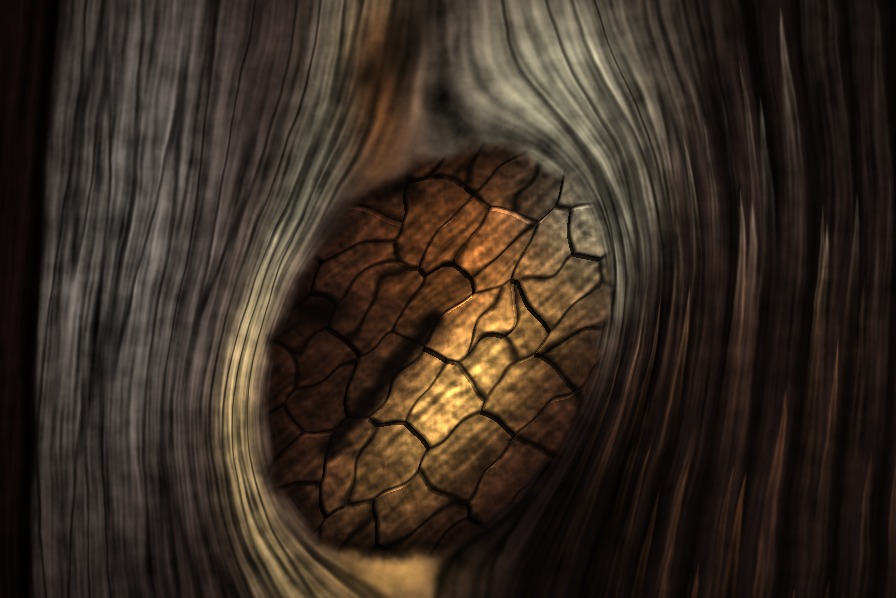
This texture is drawn by a Shadertoy shader. Its source:

```glsl
// Weathered timber: grain flowing around a crumbling, golden tilted knot.
const vec2 KNOT_CENTER = vec2(0.732, 0.414), KNOT_RADII = vec2(0.25, 0.36);
const float KNOT_TILT = 0.52, FIBRE_TILT = 0.8, FLAME_COUNT = 12.0;
const vec2 CHUNK_SCALE = vec2(15, 9), LIGHT_STEP = vec2(0.004, 0.007);
const vec3 SOOT = vec3(0.045, 0.03, 0.03), UMBER = vec3(0.16, 0.11, 0.10);
const vec3 ASH = vec3(0.35, 0.33, 0.31), LICHEN = vec3(0.52, 0.50, 0.41);
const vec3 STRAW = vec3(0.66, 0.56, 0.38), RUST = vec3(0.52, 0.30, 0.14);
const vec3 GOLD = vec3(0.88, 0.66, 0.35), CHAR = vec3(0.19, 0.105, 0.07);

vec2 hash2(vec2 p) {
  return fract(sin(vec2(dot(p, vec2(127.1, 311.7)), dot(p, vec2(269.5, 183.3)))) * 43758.5);
}

float corner(vec2 i, vec2 f, vec2 o) { return dot(hash2(i + o) * 2.0 - 1.0, f - o); }

float noise(vec2 p) {
  vec2 i = floor(p), f = p - i, u = f * f * (3.0 - 2.0 * f);
  return mix(mix(corner(i, f, vec2(0)), corner(i, f, vec2(1, 0)), u.x),
             mix(corner(i, f, vec2(0, 1)), corner(i, f, vec2(1)), u.x), u.y);
}

float fbm(vec2 p) {
  float sum = 0.0, amp = 0.6;
  for (int i = 0; i < 4; i++, amp *= 0.5, p = p * 2.03 + 7.1) sum += amp * noise(p);
  return sum;
}

// x runs across the tilted axis, y along it
vec2 tilted(vec2 p, float a) {
  return vec2(p.x * cos(a) - p.y * sin(a), p.x * sin(a) + p.y * cos(a));
}

float bell(float x) { return exp(-x * x); }

float glow(vec2 p, vec2 center, vec2 radii, float angle) {
  return bell(length(tilted(p - center, angle) / radii));
}

// Broken blocks: height, crack distance, random tint
vec3 chunks(vec2 p) {
  vec2 warp = vec2(noise(p * 14.0), noise(p * 14.0 + 40.0)) * 0.035;
  vec2 q = tilted(p + warp, FIBRE_TILT) * CHUNK_SCALE, near = vec2(0), id = near;
  float first = 9.0, second = 9.0;
  for (int i = 0; i < 9; i++) {
    vec2 c = floor(q) + vec2(i % 3 - 1, i / 3 - 1), r = q - c - hash2(c);
    float d = length(r);
    second = min(second, max(first, d));
    if (d < first) { first = d; near = r; id = c; }
  }
  float tint = hash2(id + 3.7).x;
  float height = 0.35 * tint - dot(near, vec2(0.1, 0.16)) + 0.35 * fbm(p * 32.0);
  return vec3(height + 0.12 * noise(q * vec2(6.0, 0.9)), second - first, tint);
}

// Pointed slivers, bright at the tip and fading downward
float flames(vec2 g) {
  float sum = 0.0;
  for (float k = 0.0; k < 3.0; k++) {
    float x = g.x * FLAME_COUNT * (1.0 + 0.45 * k) + 0.37 * k;
    vec2 rnd = hash2(vec2(floor(x), k + 5.0));
    float drop = 1.0 - fract(g.y * (1.1 + 0.6 * rnd.y) + rnd.x);
    float side = abs(fract(x) - 0.5), wide = 0.46 * sqrt(drop);
    float rim = smoothstep(wide - 0.28, wide - 0.06, side);
    float body = 1.0 - smoothstep(wide - 0.12, wide, side);
    sum += body * (0.25 + 0.75 * rim) * exp(-3.5 * drop) * rnd.y;
  }
  return sum;
}

vec3 wood(vec2 p, float s) {
  // Broad colour zones
  vec3 col = mix(UMBER, ASH, 0.95 * glow(p, vec2(0.2, 0.62), vec2(0.2, 0.62), 0.1));
  col = mix(col, LICHEN, glow(p, vec2(0.93, 0.84), vec2(0.2, 0.24), 0.0));
  col = mix(col, LICHEN * 0.9, 0.85 * glow(p, vec2(1.03, 0.6), vec2(0.08, 0.17), 0.0));
  float band = bell((s + 0.1) / 0.06) * (1.0 - smoothstep(0.68, 0.8, p.x));
  col = mix(col, mix(STRAW, LICHEN, smoothstep(0.3, 0.7, p.y)), 0.85 * band);
  col = mix(col, RUST * 0.7, 0.8 * glow(p, vec2(0.63, 0.86), vec2(0.06, 0.2), 0.0));
  col = mix(col, GOLD * 0.8, 0.7 * glow(p, vec2(0.65, 0.04), vec2(0.12, 0.07), 0.0));
  // Fine grain and long splits
  float grain = 0.6 * noise(vec2(s * 130.0, p.y * 9.0)) + 0.7 * noise(vec2(s * 55.0, p.y * 3.5))
    + 0.5 * noise(vec2(s * 18.0, p.y * 1.4)) + 0.5 * fbm(p * 28.0);
  float split = smoothstep(0.0, 0.09, abs(noise(vec2(s * 24.0, p.y * 1.6 + 9.0))));
  float relief = max(0.15, 1.0 + 1.25 * grain);
  col *= relief * mix(0.5, 1.08, split);
  // Dark grooved side with lit slivers
  float border = 1.17 - 0.35 * (1.0 - p.y) * (1.0 - p.y);
  float side = smoothstep(-0.05, 0.06, p.x - border + 0.08 * noise(vec2(s * 30.0, p.y * 3.0)));
  float groove = smoothstep(0.0, 0.35, 0.5 - abs(fract(s * FLAME_COUNT) - 0.5));
  vec3 lit = mix(RUST, LICHEN, smoothstep(0.25, 0.75, p.y)) * flames(vec2(s, p.y));
  col = mix(col, (UMBER * (0.26 + 0.49 * groove) + 0.85 * lit) * relief, side);
  col *= 1.0 - 0.65 * glow(p, vec2(0.99, 0.12), vec2(0.16, 0.25), 0.3);
  // Recessed strip at the far left
  float edge = p.x - 0.05 - 0.05 * p.y * p.y + 0.01 * noise(vec2(p.y * 6.0, 2.0));
  col = mix(SOOT * vec3(1.7, 1.3, 1.2) * relief, col, smoothstep(-0.004, 0.008, edge));
  return col * (1.0 - 0.8 * bell((edge + 0.01) / 0.012));
}

vec3 knot(vec2 p) {
  vec3 col = mix(CHAR, RUST, glow(p, vec2(0.79, 0.56), vec2(0.14, 0.15), 0.0));
  col = mix(col, LICHEN * 0.85, 0.9 * glow(p, vec2(0.99, 0.65), vec2(0.11, 0.16), 0.0));
  col = mix(col, GOLD, glow(p, vec2(0.77, 0.34), vec2(0.085, 0.22), 0.72));
  // Relief, cracks and fibre
  vec3 block = chunks(p);
  float slope = block.x - chunks(p + LIGHT_STEP).x;
  col *= clamp(0.85 + 3.2 * slope, 0.2, 1.7) * (0.7 + 0.6 * block.z);
  col *= mix(0.3, 1.0, smoothstep(0.0, 0.13, block.y));
  col *= 1.0 + 0.7 * noise(tilted(p, FIBRE_TILT) * vec2(95, 9)) + 0.5 * fbm(p * 40.0);
  // Hollows and the deep diagonal cleft
  vec2 a = p - vec2(0.725, 0.465), b = vec2(-0.175, -0.215);
  float cleft = length(a - b * clamp(dot(a, b) / dot(b, b), 0.0, 1.0)) + 0.02 * noise(p * 25.0);
  float hollow = max(glow(p, vec2(0.535, 0.48), vec2(0.055, 0.035), 0.0),
                     glow(p, vec2(0.66, 0.69), vec2(0.05, 0.022), 0.3));
  return mix(col, SOOT * 0.6, 0.9 * max(hollow, 1.0 - smoothstep(0.004, 0.026, cleft)));
}

void mainImage(out vec4 fragColor, in vec2 fragCoord) {
  vec2 p = fragCoord / iResolution.y, v = fragCoord / iResolution.xy - 0.5;
  float d = length(tilted(p - KNOT_CENTER, KNOT_TILT) / KNOT_RADII);
  // Stream function of grain parting around the knot
  float stream = (p.x - KNOT_CENTER.x) * (1.0 - 1.0 / max(d * d, 0.5)) + 0.02 * fbm(p * 4.0);
  float rim = d + 0.16 * fbm(p * 13.0);
  vec3 col = mix(knot(p), wood(p, stream), smoothstep(0.96, 1.08, rim));
  // Rim shadow and vignette
  col *= 1.0 - 0.4 * bell((rim - 0.98) / 0.07) * (1.0 - smoothstep(0.75, 1.0, p.x));
  fragColor = vec4(clamp(col * (1.08 - 1.1 * dot(v, v)), 0.0, 1.0), 1.0);
}
```
